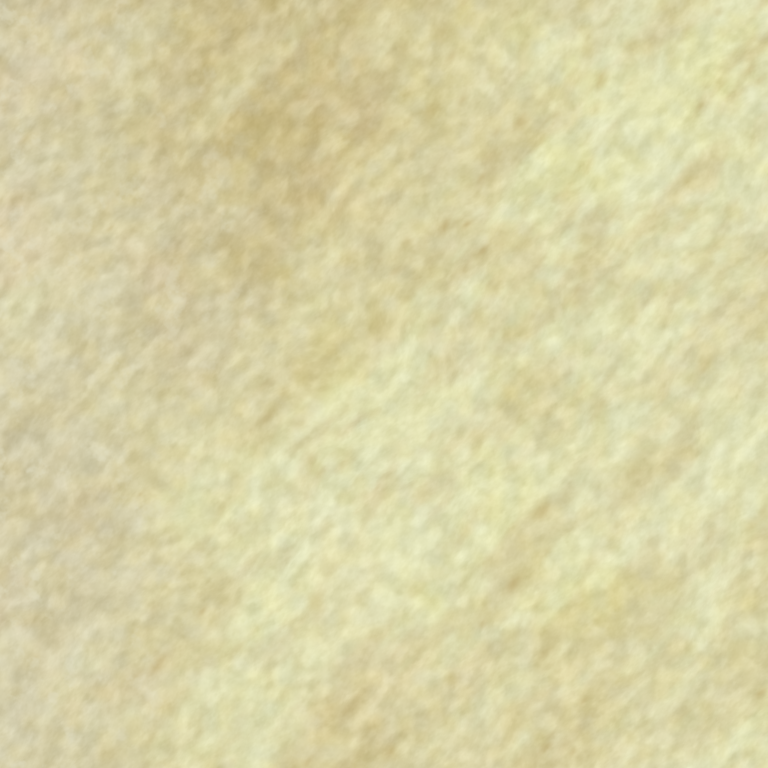
Write a WebGL 2 fragment shader that draws this texture.

```glsl
#version 300 es
precision highp float;
// Pale cream sandstone: soft cloudy tones, diagonal streaks and fine grain.
// Layers of value noise, some stretched along the bedding direction, blend
// a few stone colours; scattered ochre flecks and chalky spots finish it.

#define BEDDING_ANGLE 0.84
#define CLOUD_SCALE 3.2
#define STREAK_SCALE vec2(6.0, 19.0)
#define FIBRE_SCALE vec2(17.0, 46.0)
#define GRAIN_SCALE 64.0
#define GRAIN_STRENGTH 0.15
#define FLECK_CELLS 30.0
#define FLECK_DENSITY 0.22
#define CREAM vec3(0.848, 0.820, 0.637)
#define PALE vec3(0.880, 0.880, 0.705)
#define TAN vec3(0.780, 0.722, 0.525)
#define GREY vec3(0.825, 0.800, 0.685)

uniform vec2 u_resolution;
out vec4 outColor;

float hash(vec2 p) {
    vec3 q = fract(vec3(p.xyx) * 0.1031);
    q += dot(q, q.yzx + 33.33);
    return fract((q.x + q.y) * q.z);
}

float noise(vec2 p) {
    vec2 cell = floor(p), f = fract(p);
    f = f * f * f * (f * (f * 6.0 - 15.0) + 10.0);
    float low = mix(hash(cell), hash(cell + vec2(1.0, 0.0)), f.x);
    float high = mix(hash(cell + vec2(0.0, 1.0)), hash(cell + 1.0), f.x);
    return mix(low, high, f.y);
}

// Fractal noise, centred on zero
float fbm(vec2 p) {
    float sum = 0.0, weight = 0.5;
    for (int i = 0; i < 4; i++) {
        sum += weight * (noise(p) - 0.5);
        p = mat2(1.6, 1.2, -1.2, 1.6) * p + 17.3;
        weight *= 0.5;
    }
    return sum;
}

// Fractal noise that keeps its stretch in every octave
float streaks(vec2 p) {
    float sum = 0.0, weight = 0.5;
    for (int i = 0; i < 3; i++) {
        sum += weight * (noise(p) - 0.5);
        p = p * vec2(2.1, 1.85) + 9.7;
        weight *= 0.6;
    }
    return sum;
}

// Soft elongated flecks, one at most per jittered cell
float flecks(vec2 p) {
    vec2 cell = floor(p);
    float cover = 0.0;
    for (int y = -1; y <= 1; y++)
    for (int x = -1; x <= 1; x++) {
        vec2 id = cell + vec2(x, y);
        vec2 centre = id + vec2(hash(id + 3.1), hash(id + 41.7));
        float size = mix(0.12, 0.26, hash(id + 71.3));
        vec2 d = (p - centre) / (size * vec2(1.6, 0.8));
        float present = step(hash(id + 113.9), FLECK_DENSITY);
        cover = max(cover, present * exp(-dot(d, d)) * hash(id + 9.4));
    }
    return cover;
}

void main() {
    vec2 uv = gl_FragCoord.xy / u_resolution;
    vec2 p = gl_FragCoord.xy / u_resolution.y;
    float c = cos(BEDDING_ANGLE), s = sin(BEDDING_ANGLE);
    vec2 bed = vec2(c * p.x + s * p.y, c * p.y - s * p.x) + 20.0;
    bed.y += 0.03 * fbm(p * 6.0 + 5.0);

    // Broad tones: grey left edge, tan upper left, pale diagonal band
    float cloud = fbm(p * CLOUD_SCALE + 31.0);
    float leftEdge = smoothstep(0.38, 0.0, uv.x + 0.5 * cloud);
    float tanCorner = smoothstep(0.65, 0.05, length((uv - vec2(0.3, 1.05)) * vec2(0.9, 1.3)));
    float across = (uv.y - 0.45) * c - (uv.x - 0.53) * s;
    float band = exp(-across * across * 55.0) * smoothstep(0.2, 0.5, uv.x);

    // Streaks and fibres are strongest inside the band
    float streak = streaks(bed * STREAK_SCALE);
    float fibre = streaks(bed * FIBRE_SCALE + 51.0);
    float tone = -0.05 + 0.95 * cloud + 0.26 * band - 0.48 * tanCorner;
    tone += 0.24 * smoothstep(0.25, 1.0, uv.x);
    tone += (1.15 * streak + 0.75 * fibre) * mix(0.75, 1.3, band);

    vec3 color = mix(CREAM, PALE, smoothstep(-0.05, 0.55, tone));
    color = mix(color, TAN, 0.85 * smoothstep(0.0, -0.65, tone));
    color = mix(color, GREY, 0.6 * leftEdge);

    // Faint yellow and rosy stains
    float stain = fbm(p * 9.0 + 63.0);
    color += vec3(0.004, 0.0, -0.040) * smoothstep(0.05, 0.3, stain) * uv.x;
    color += vec3(0.010, -0.010, -0.008) * smoothstep(0.0, 0.3, -stain) * (1.0 - uv.x);

    // Grain, slightly drawn out along the bedding
    float grain = fbm(bed * GRAIN_SCALE * vec2(0.75, 1.15));
    float tint = noise(p * GRAIN_SCALE * 0.8 + 7.0) - 0.5;
    color += grain * GRAIN_STRENGTH * vec3(1.0, 1.05, 1.2);
    color += tint * vec3(0.010, -0.002, -0.040);

    // Ochre flecks gather in the darker streaks, chalky spots at the left
    float fleck = flecks(bed * FLECK_CELLS) * smoothstep(0.10, -0.20, streak + 0.5 * fibre);
    color = mix(color, vec3(0.71, 0.62, 0.39), 0.5 * fleck);
    float chalk = smoothstep(0.08, 0.34, fbm(p * 44.0 + 87.0));
    color = mix(color, vec3(0.89, 0.88, 0.78), chalk * mix(0.12, 0.5, leftEdge));

    outColor = vec4(clamp(color, 0.0, 1.0), 1.0);
}
```
